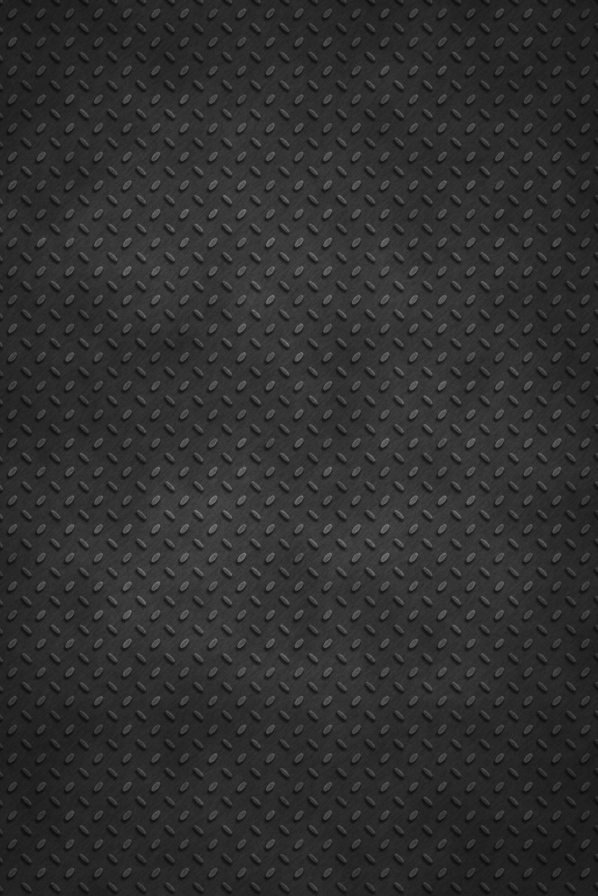
Give the GLSL for this texture, as a Shadertoy shader.

```glsl
// Dark steel tread plate: two interleaved square grids of raised studs, one
// leaning right and one leaning left, shaded with a rim light and a shadow.
// A soft central glow, cloudy soot and fine brushed grain wear the sheet.

const float PITCH = 0.0479;                  // stud spacing, in canvas widths
const vec2 ANCHOR = vec2(0.5, 0.8535);       // centre of one right-leaning stud
const vec2 GLOW_CENTRE = vec2(0.46, 0.80);
const vec2 GLOW_SIZE = vec2(0.56, 0.74);
const float EDGE_GREY = 0.098;
const float CORE_GREY = 0.235;
const float SOOT = 0.42;                     // strength of cloudy variation
const float GRAIN = 0.16;                    // strength of fine grain
const float GRAIN_CELLS = 380.0;             // grain cells across the canvas
const vec2 RIGHT_LEAN = vec2(0.67, 0.742);
const vec2 LEFT_LEAN = vec2(-0.72, 0.694);
const vec2 RIGHT_SIZE = vec2(0.125, 0.100);  // half spine, radius, in pitches
const vec2 LEFT_SIZE = vec2(0.150, 0.075);
const vec2 SHADOW_SHIFT = vec2(-0.035, -0.085);
const vec2 LIGHT_DIR = vec2(0.45, 0.89);

float hash(vec2 p) {
    vec3 q = fract(vec3(p.xyx) * 0.1031);
    q += dot(q, q.yzx + 33.33);
    return fract((q.x + q.y) * q.z);
}

float noise(vec2 p) {
    vec2 i = floor(p), f = fract(p);
    f = f * f * (3.0 - 2.0 * f);
    return mix(mix(hash(i), hash(i + vec2(1, 0)), f.x),
               mix(hash(i + vec2(0, 1)), hash(i + vec2(1, 1)), f.x), f.y);
}

float clouds(vec2 p) {
    float sum = 0.0, weight = 0.5;
    for (int i = 0; i < 5; i++) {
        sum += weight * noise(p);
        p = mat2(1.6, 1.2, -1.2, 1.6) * p + 7.3;
        weight *= 0.5;
    }
    return sum;
}

// Signed distance to a capsule that narrows towards both tips.
float studDistance(vec2 p, vec2 lean, vec2 size) {
    float along = dot(p, lean);
    float t = clamp(along, -size.x, size.x);
    float taper = 1.0 - 0.25 * t * t / (size.x * size.x);
    return length(p - lean * t) - size.y * taper;
}

// Adds one grid of studs to the grey level of the sheet.
float addStuds(float grey, vec2 grid, vec2 lean, vec2 size, float face,
               float rim, float aa) {
    vec2 id = floor(grid + 0.5);
    vec2 p = grid - id;
    float wear = mix(0.85, 1.15, hash(id + 91.0));
    float d = studDistance(p, lean, size);
    float shadowDist = studDistance(p - SHADOW_SHIFT, lean, size);
    float body = 1.0 - smoothstep(-aa, aa, d);

    // Contact shadow below, then the face with fine ridges along the spine.
    float shaded = grey * (1.0 - 0.50 * (1.0 - smoothstep(-0.04, 0.09, shadowDist)));
    float ridges = 0.06 * cos(dot(p, vec2(-lean.y, lean.x)) * 75.0);
    float top = grey * (1.0 + (face + ridges) * wear);

    // Rim is brightest where the edge turns towards the light.
    vec2 outward = normalize(p - lean * clamp(dot(p, lean), -size.x, size.x) + 1e-5);
    float facing = 0.5 + 0.5 * dot(outward, LIGHT_DIR);
    float band = 1.0 - smoothstep(0.015, 0.03 + aa, abs(d + 0.025));
    top += grey * rim * wear * band * mix(0.15, 1.0, facing);
    return mix(shaded, top, body);
}

void mainImage(out vec4 fragColor, in vec2 fragCoord) {
    vec2 uv = fragCoord / iResolution.x;
    float aa = 0.75 / (iResolution.x * PITCH);

    // Glowing sheet with broad and small soot patches.
    vec2 q = (uv - GLOW_CENTRE) / GLOW_SIZE;
    float grey = mix(EDGE_GREY, CORE_GREY, exp(-dot(q, q)));
    float soot = 0.6 * clouds(uv * 3.5 + 2.0) + 0.4 * clouds(uv * 14.0 + 31.0);
    grey *= 1.0 + SOOT * 2.0 * (soot - 0.48);

    // Studs: the left-leaning grid sits half a pitch off in both directions.
    vec2 grid = (uv - ANCHOR) / PITCH;
    grey = addStuds(grey, grid, RIGHT_LEAN, RIGHT_SIZE, 0.42, 0.45, aa);
    grey = addStuds(grey, grid + 0.5, LEFT_LEAN, LEFT_SIZE, 0.12, 0.65, aa);

    // Fine grain, mixed with short diagonal scratches.
    float speck = noise(uv * GRAIN_CELLS) - 0.5;
    vec2 slant = vec2(uv.x + uv.y, uv.y - uv.x) * GRAIN_CELLS;
    float scratch = noise(slant * vec2(0.15, 0.8)) - 0.5;
    grey *= 1.0 + GRAIN * (speck + scratch);

    fragColor = vec4(vec3(clamp(grey, 0.0, 1.0)), 1.0);
}
```
